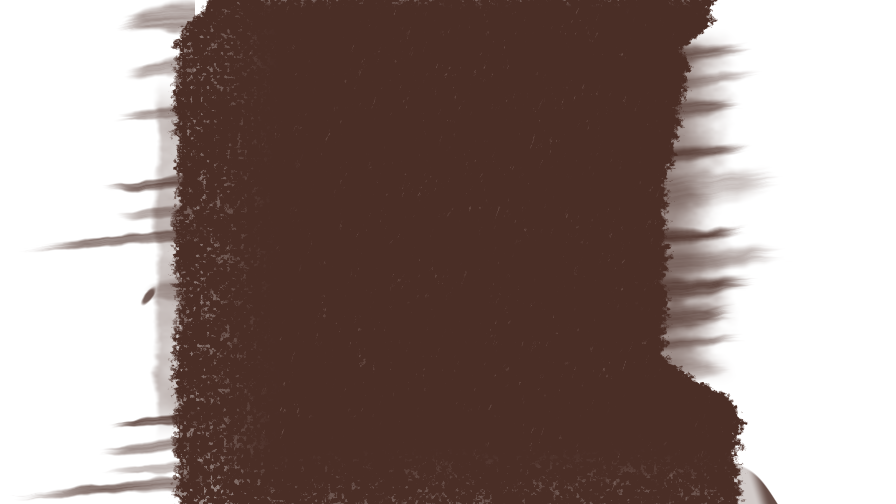
Write a Shadertoy shader that draws this background.

```glsl
// A broad slab of dark brown paint on white paper with dry, ragged brush strokes at both sides.
#define PAPER vec3(1.0)
#define PAINT vec3(0.29, 0.18, 0.15)
#define FLECK vec3(0.70, 0.62, 0.59)
#define LEFT_EDGE 0.348
#define RIGHT_EDGE 1.322
#define RAGGED 0.016
#define TILT 0.10
#define GRAIN 150.0
#define FLECK_AMOUNT 0.28
#define STROKES 11

float hash(vec2 p) {
    return fract(sin(dot(p, vec2(127.1, 311.7))) * 43758.5453);
}

float noise(vec2 p) {
    vec2 i = floor(p), f = fract(p);
    f = f * f * (3.0 - 2.0 * f);
    return mix(mix(hash(i), hash(i + vec2(1, 0)), f.x),
               mix(hash(i + vec2(0, 1)), hash(i + vec2(1, 1)), f.x), f.y);
}

float fbm(vec2 p) {
    float sum = 0.0, amp = 0.5;
    for (int i = 0; i < 4; i++) {
        sum += amp * noise(p);
        p = p * 2.03 + 17.3;
        amp *= 0.5;
    }
    return sum / 0.9375;
}

// Lays one coat of paint over another
float over(float under, float coat) {
    return 1.0 - (1.0 - under) * (1.0 - clamp(coat, 0.0, 1.0));
}

// 1 inside the range lo..hi, with soft ends
float band(float v, float lo, float hi, float soft) {
    return smoothstep(lo - soft, lo + soft, v) * (1.0 - smoothstep(hi - soft, hi + soft, v));
}

// Bristle stroke from the slab edge outward; s = height, tip x, half width, opacity
float stroke(vec2 p, vec4 s, float root, float softness) {
    float along = (p.x - root) / (s.y - root);
    float y = p.y - s.x - TILT * (p.x - 0.5 * (root + s.y));
    y += 0.012 * (fbm(vec2(p.x * 18.0, s.x * 91.0)) - 0.5);
    float halfWidth = s.z * (1.0 - 0.55 * clamp(along, 0.0, 1.0));
    halfWidth *= 0.75 + 0.5 * noise(p * vec2(35.0, 50.0));
    float body = 1.0 - smoothstep(halfWidth * softness, halfWidth * 1.15, abs(y));
    float bristles = fbm(vec2(p.x * 9.0, y * 190.0 + s.x * 70.0));
    float reach = 1.0 - smoothstep(0.65, 1.05, along + 0.3 * (bristles - 0.5));
    return s.w * body * reach * mix(0.65, 1.2, bristles) * step(-0.15, along);
}

// Main slab, whose sides drift with height
float slab(vec2 p, float grain) {
    float left = LEFT_EDGE + 0.07 * smoothstep(0.93, 1.0, p.y);
    float right = RIGHT_EDGE + 0.045 * smoothstep(0.55, 0.9, p.y)
        + 0.05 * smoothstep(0.9, 0.97, p.y)
        + 0.145 * (1.0 - smoothstep(0.18, 0.30, p.y));
    float rag = RAGGED * (fbm(p * vec2(14.0, 45.0)) - 0.5) * 2.0;
    float inside = min(p.x - left, right - p.x) + rag;
    float rough = (grain - 0.5) * 0.035;
    return smoothstep(-0.005, 0.008, inside + rough);
}

void mainImage(out vec4 fragColor, in vec2 fragCoord) {
    vec2 p = fragCoord / iResolution.xy * vec2(16.0 / 9.0, 1.0);
    float grain = fbm(p * GRAIN);
    float cloud = fbm(p * vec2(14.0, 20.0) + 5.0);

    vec4 leftStrokes[STROKES] = vec4[STROKES](
        vec4(0.958, 0.243, 0.034, 0.50), vec4(0.861, 0.250, 0.023, 0.42),
        vec4(0.775, 0.238, 0.017, 0.45), vec4(0.634, 0.216, 0.015, 0.75),
        vec4(0.579, 0.236, 0.015, 0.42), vec4(0.521, 0.070, 0.014, 0.65),
        vec4(0.420, 0.285, 0.028, 0.30), vec4(0.164, 0.212, 0.011, 0.80),
        vec4(0.113, 0.205, 0.014, 0.55), vec4(0.069, 0.220, 0.014, 0.35),
        vec4(0.030, 0.055, 0.015, 0.65));
    vec4 rightStrokes[STROKES] = vec4[STROKES](
        vec4(0.896, 1.480, 0.024, 0.60), vec4(0.843, 1.500, 0.020, 0.40),
        vec4(0.787, 1.465, 0.026, 0.65), vec4(0.700, 1.485, 0.021, 0.70),
        vec4(0.634, 1.535, 0.055, 0.33), vec4(0.535, 1.475, 0.020, 0.80),
        vec4(0.486, 1.545, 0.036, 0.42), vec4(0.433, 1.490, 0.030, 0.80),
        vec4(0.375, 1.450, 0.036, 0.65), vec4(0.322, 1.468, 0.017, 0.48),
        vec4(0.265, 1.440, 0.032, 0.30));

    // Side strokes
    float ink = 0.0;
    for (int i = 0; i < STROKES; i++) {
        ink = over(ink, stroke(p, leftStrokes[i], LEFT_EDGE + 0.02, 0.5));
        ink = over(ink, stroke(p, rightStrokes[i], RIGHT_EDGE, 0.2));
    }

    // Thin washes beside the slab
    float leftWash = band(p.x + 0.03 * (cloud - 0.5), 0.312, 0.37, 0.008) * band(p.y, 0.17, 0.80, 0.05);
    float rightWash = (1.0 - smoothstep(1.33, 1.46, p.x + 0.08 * (cloud - 0.5)))
        * step(1.2, p.x) * band(p.y, 0.26, 0.92, 0.03);
    ink = over(ink, 0.30 * leftWash * (0.6 + 0.8 * cloud));
    ink = over(ink, 0.55 * rightWash);

    // Torn corner at the lower right and a dark chip at the left
    float slope = 0.075 - 1.05 * (p.x - 1.472) + 0.012 * sin((p.x - 1.472) * 45.0);
    float corner = smoothstep(-0.003, 0.003, slope - p.y) * step(1.44, p.x);
    ink = over(ink, corner * mix(0.25, 0.85, smoothstep(1.50, 1.53, p.x + 0.3 * p.y)));
    vec2 chip = (p - vec2(0.295, 0.412)) * mat2(0.8, -0.6, 0.6, 0.8);
    ink = over(ink, 0.75 * (1.0 - smoothstep(0.6, 1.1, length(chip / vec2(0.009, 0.022)) + cloud - 0.5)));

    // Slab, worn to dry grain along its left, top and bottom
    float body = slab(p, grain);
    float wear = 0.9 * (1.0 - smoothstep(0.35, 0.56, p.x)) + 0.5 * (1.0 - smoothstep(0.0, 0.12, p.y))
        + 0.6 * smoothstep(0.985, 1.0, p.y);
    float dry = smoothstep(0.60, 0.78, grain + 0.25 * (cloud - 0.5)) * wear;
    ink = over(ink, body * (1.0 - 0.4 * clamp(dry, 0.0, 1.0)));

    // Fine slanted scratches on the paint
    vec2 slant = vec2(p.x - 0.35 * p.y, p.y);
    float scratch = smoothstep(0.72, 0.9, fbm(slant * vec2(190.0, 75.0))) * smoothstep(0.35, 0.65, cloud);
    vec3 paint = mix(PAINT, FLECK, FLECK_AMOUNT * scratch * body);
    fragColor = vec4(mix(PAPER, paint, ink), 1.0);
}
```
